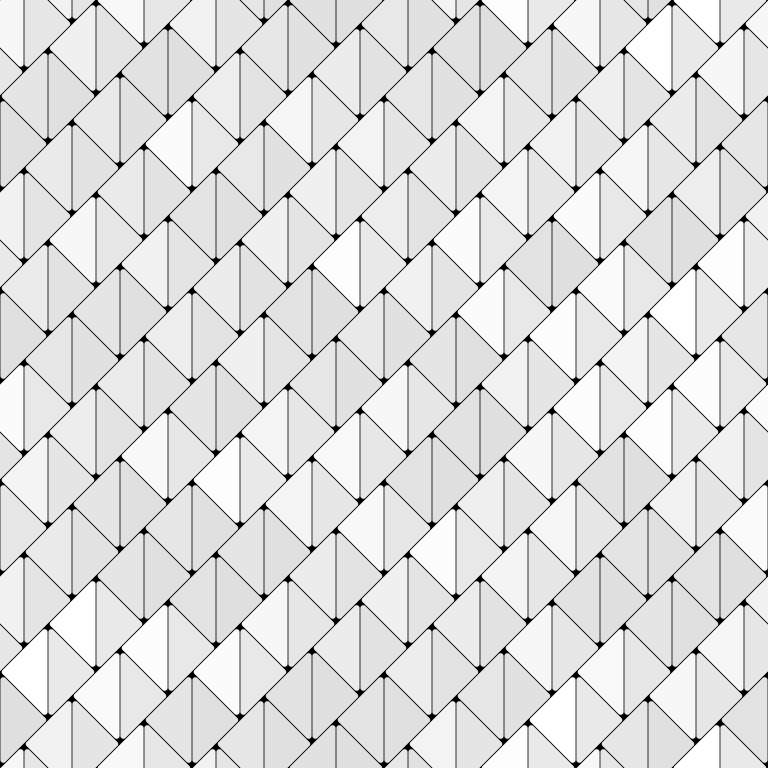
Give the GLSL for this pattern, as a Shadertoy shader.

```glsl
// Diagonal running bond of grey diamonds, each split into a lit and a shaded rounded triangle.

const float CANVAS_UNITS = 16.0;   // canvas side, in half diagonals of a diamond
const float LINE_WIDTH = 0.0167;
const float CORNER_RADIUS = 0.0625;
const vec3 INK = vec3(0.0);

// Random value in 0..1 for a tile
float hash21(vec2 p) {
    vec3 q = fract(vec3(p.xyx) * vec3(0.1031, 0.1030, 0.0973));
    q += dot(q, q.yzx + 33.33);
    return fract((q.x + q.y) * q.z);
}

float segmentDistance(vec2 p, vec2 a, vec2 b) {
    vec2 ap = p - a, ab = b - a;
    return length(ap - ab * clamp(dot(ap, ab) / dot(ab, ab), 0.0, 1.0));
}

// Signed distance to a half diamond |y| < 1 - x, x > 0, with gap and rounded corners
float halfDiamond(vec2 p, float gap, float radius) {
    float inset = radius + 0.5 * gap;
    float side = 1.0 - inset * (1.0 + sqrt(2.0));
    p = vec2(p.x - inset, abs(p.y));
    vec2 tip = vec2(0.0, side);
    float d = min(segmentDistance(p, vec2(side, 0.0), tip),
                  segmentDistance(p, vec2(0.0), tip));
    bool inside = p.x > 0.0 && p.x + p.y < side;
    return (inside ? -d : d) - radius;
}

// Finds the tile: its wrapped centre in xy, the position inside it in zw
vec4 diamondBond(vec2 p, float period) {
    vec2 rowSpace = 0.5 * vec2(p.x + p.y, p.x - p.y);
    float row = floor(rowSpace.y);
    float shift = 0.5 * (row + 1.0);
    float column = floor(rowSpace.x - shift);
    vec2 middle = vec2(column + shift, row) + 0.5;
    vec2 centre = vec2(middle.x + middle.y, middle.x - middle.y);
    return vec4(mod(centre, period), p - centre);
}

// Left halves vary strongly in brightness, right halves only a little
vec3 tileColor(float brightness, float x) {
    float lit = mix(0.88, 1.0, brightness);
    float shaded = mix(0.872, 0.915, brightness);
    return vec3(x < 0.0 ? lit : shaded);
}

void mainImage(out vec4 fragColor, in vec2 fragCoord) {
    vec2 p = fragCoord / iResolution.xy * CANVAS_UNITS;
    float pixel = CANVAS_UNITS / iResolution.y;

    vec4 tile = diamondBond(p, CANVAS_UNITS);
    vec2 local = tile.zw;
    vec3 color = tileColor(hash21(tile.xy * 2.0 + 7.0), local.x);

    // Ink fills the gaps and the hollows between rounded corners
    float d = halfDiamond(vec2(abs(local.x), local.y), LINE_WIDTH, CORNER_RADIUS);
    float ink = clamp(d / pixel + 0.5, 0.0, 1.0);
    fragColor = vec4(mix(color, INK, ink), 1.0);
}
```
